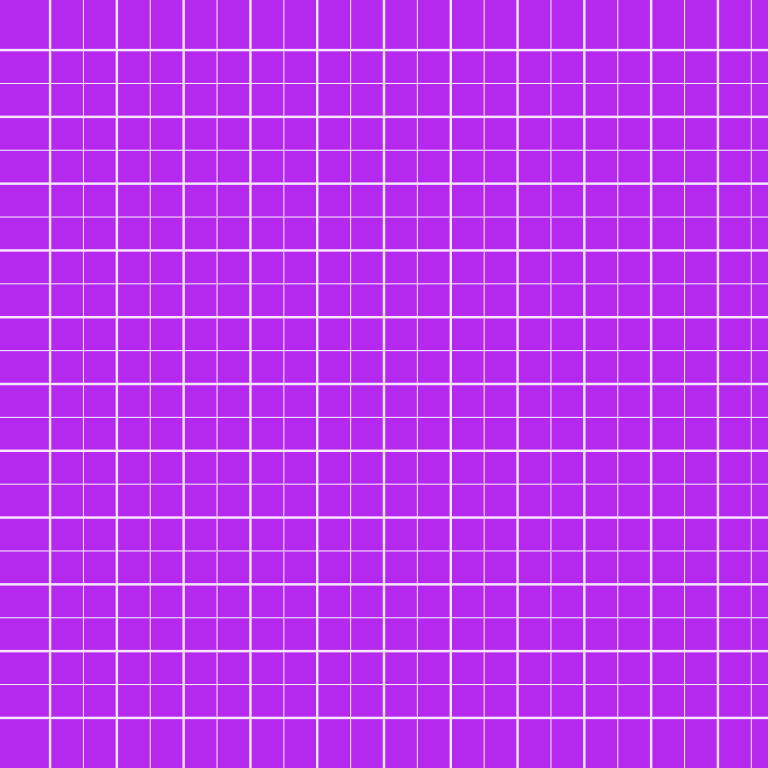
Reproduce this pattern procedurally as a Shadertoy shader.

```glsl
const vec3 VIOLET = vec3(0.706, 0.161, 0.929);
const vec3 WHITE = vec3(1.0);
const float LINE_OPACITY = 0.88;
const float REPEATS = 11.5;
const float FIRST_LINE = 0.75;      // in cells from the edge
const float MAJOR_WIDTH = 0.0032;   // in canvas units
const float MINOR_WIDTH = 0.0014;

// Signed distance, in cells, to the nearest whole number
vec2 nearestLine(vec2 cell) {
    return fract(cell + 0.5) - 0.5;
}

// Share of a pixel covered by a line of the given width
vec2 lineCoverage(vec2 dist, float width, vec2 pixel) {
    vec2 high = min(dist + 0.5 * pixel, vec2(0.5 * width));
    vec2 low = max(dist - 0.5 * pixel, vec2(-0.5 * width));
    return clamp((high - low) / pixel, 0.0, 1.0);
}

void mainImage(out vec4 fragColor, in vec2 fragCoord) {
    vec2 uv = fragCoord / iResolution.xy;
    vec2 pixel = 1.0 / iResolution.xy;
    vec2 cell = uv * REPEATS - FIRST_LINE;

    // Bold lines on cell borders, fine lines through cell centres
    vec2 major = lineCoverage(nearestLine(cell) / REPEATS, MAJOR_WIDTH, pixel);
    vec2 minor = lineCoverage(nearestLine(cell - 0.5) / REPEATS, MINOR_WIDTH, pixel);

    // Fine lines start after the first bold line; the last row has none
    minor *= step(vec2(0.0), cell) * step(cell, vec2(11.0, 10.0));

    vec2 lines = max(major, minor);
    float coverage = max(lines.x, lines.y);
    fragColor = vec4(mix(VIOLET, WHITE, coverage * LINE_OPACITY), 1.0);
}
```
